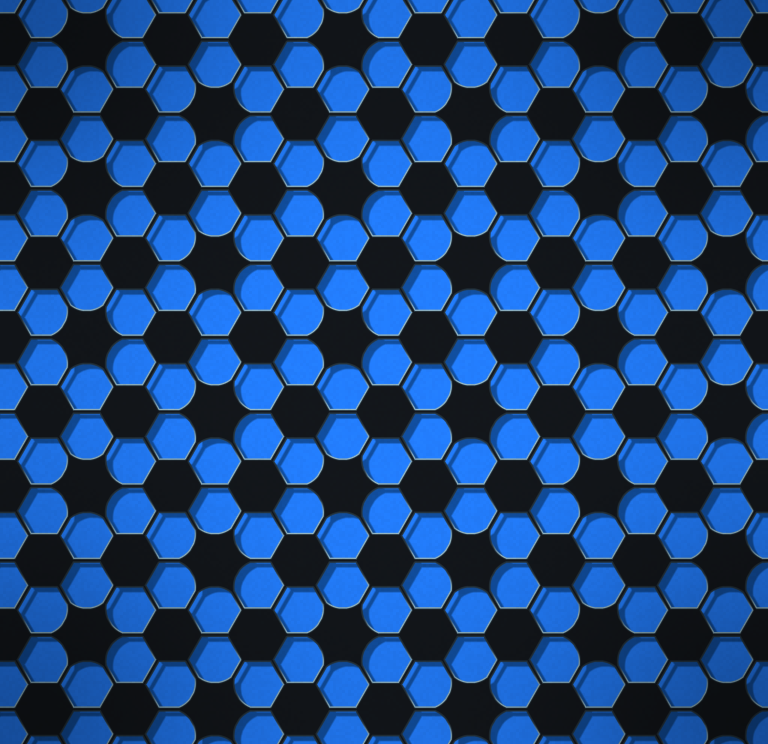
Reproduce this pattern procedurally as a Shadertoy shader.

```glsl
// A dark honeycomb plate with blue light showing through two of every three cells.
// One hole field is sampled twice: once for the holes, once shifted for the shadow
// the plate casts on the floor below. Rims, a wrapping glow and fine grain finish it.

const float TAU = 6.2831853;
const float SLANT = 0.8660254;             // column spacing over cell height
const vec2 CELLS = vec2(18.0, 15.0);       // columns and rows on the canvas
const vec2 PHASE = vec2(0.035, 0.70);      // lattice position, in cells
const vec2 SHADOW_SHIFT = vec2(-0.16, 0.10);
const float HOLE_RADIUS = 0.46;            // centre to flat side
const float GRAIN = 0.035;

const vec3 PLATE = vec3(0.073, 0.086, 0.103);
const vec3 FLOOR_LIT = vec3(0.135, 0.485, 0.98);
const vec3 FLOOR_SHADE = vec3(0.065, 0.30, 0.61);
const vec3 RIM_DIM = vec3(0.17, 0.24, 0.28);
const vec3 RIM_BRIGHT = vec3(0.58, 0.72, 0.78);

float hash(vec2 p) {
    return fract(sin(dot(p, vec2(127.1, 311.7))) * 43758.5453);
}

// Support distance of a flat-topped hexagon.
float hexReach(vec2 p) {
    p = abs(p);
    return max(p.y, p.x * SLANT + p.y * 0.5);
}

// Centre of the nearest cell in the odd (1) or even (0) columns.
vec2 nearestCentre(vec2 q, float parity) {
    float rise = 0.5 - 0.5 * parity;
    return vec2(2.0 * round((q.x - parity) * 0.5) + parity,
                round(q.y - rise) + rise);
}

// Signed distance to the holes (x) and position within the cell (yz).
vec3 holeField(vec2 q) {
    vec2 scale = vec2(SLANT, 1.0);
    vec2 even = nearestCentre(q, 0.0);
    vec2 odd = nearestCentre(q, 1.0);
    vec2 toEven = (q - even) * scale;
    vec2 toOdd = (q - odd) * scale;
    bool useOdd = dot(toOdd, toOdd) < dot(toEven, toEven);
    vec2 centre = useOdd ? odd : even;
    vec2 p = useOdd ? toOdd : toEven;

    // Every third cell up a column is solid: 0 solid, 1 above it, 2 below it.
    float kind = mod(centre.y - (useOdd ? 0.0 : 1.5) + 0.5, 3.0) - 0.5;
    float reach = hexReach(p);
    if (kind < 0.5) return vec3(0.5 - reach + 0.5 - HOLE_RADIUS, p);

    // A shifted circle rounds one side; the side turns from column to column.
    float column = mod(centre.x + 0.5, 3.0) - 0.5;
    float angle = TAU * (5.0 - 4.0 * column) / 12.0;
    if (kind > 1.5) angle = -angle;
    vec2 side = vec2(cos(angle), sin(angle));
    float rounded = length(p + side * 0.065) - 0.53;
    return vec3(max(reach - HOLE_RADIUS, rounded), p);
}

// Coverage of a soft-edged region below zero.
float inside(float d, float blur) {
    return 1.0 - smoothstep(-blur, blur, d);
}

// Brightness that peaks mid-canvas and wraps smoothly at the edges.
float canvasGlow(vec2 uv) {
    vec2 wave = 0.5 - 0.5 * cos(TAU * uv);
    float away = 1.0 - 0.5 * (wave.x + wave.y);
    return mix(0.62, 1.02, 1.0 - away * away);
}

void mainImage(out vec4 fragColor, in vec2 fragCoord) {
    vec2 uv = fragCoord / iResolution.xy;
    vec2 q = uv * CELLS - PHASE;
    float blur = 0.75 * CELLS.y / iResolution.y;

    vec3 hole = holeField(q);
    float shadowEdge = holeField(q + SHADOW_SHIFT).x;

    // Blue floor under the plate
    float lit = inside(shadowEdge, max(blur, 0.025));
    vec3 floorColor = mix(FLOOR_SHADE, FLOOR_LIT, lit);
    vec3 color = mix(PLATE, floorColor, inside(hole.x, blur));

    // Dim bevel all round, bright line on the lower and right edges
    vec2 outward = normalize(hole.yz + 1e-5);
    float facing = smoothstep(-0.25, 0.65, dot(outward, vec2(0.42, -0.91)));
    float bevel = inside(abs(hole.x - 0.008) - 0.018, blur);
    float line = inside(abs(hole.x + 0.004) - 0.013, blur);
    color = mix(color, RIM_DIM, 0.65 * bevel);
    color = mix(color, RIM_BRIGHT, facing * line);

    // Fine grain on a whole-numbered grid, then the overall glow
    float grain = hash(floor(uv * vec2(256.0, 248.0))) - 0.5;
    color *= canvasGlow(uv) * (1.0 + GRAIN * grain);
    fragColor = vec4(color, 1.0);
}
```
